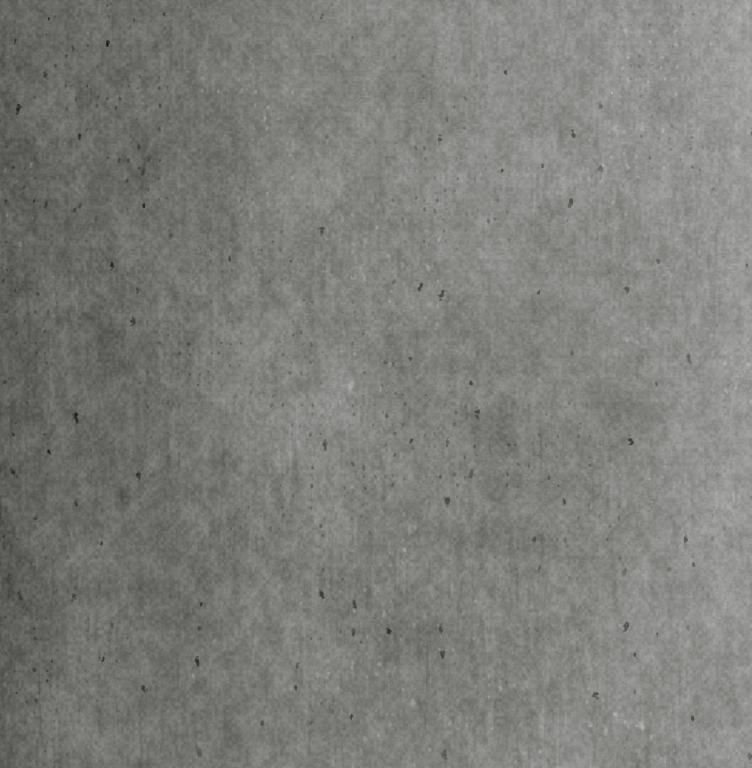
This texture is drawn by a Shadertoy shader. Its source:

```glsl
float hash(vec2 p) {
    return fract(sin(dot(p, vec2(127.1, 311.7))) * 43758.5453);
}

vec2 hash2(vec2 p) {
    return vec2(hash(p), hash(p + 37.3));
}

float valueNoise(vec2 p) {
    vec2 cell = floor(p), f = fract(p);
    f = f * f * (3.0 - 2.0 * f);
    float low = mix(hash(cell), hash(cell + vec2(1, 0)), f.x);
    float high = mix(hash(cell + vec2(0, 1)), hash(cell + vec2(1, 1)), f.x);
    return mix(low, high, f.y);
}

// Layered noise, centred on zero
float fbm(vec2 p, int octaves) {
    float sum = 0.0, gain = 0.5;
    for (int i = 0; i < octaves; i++) {
        sum += gain * (valueNoise(p) - 0.5);
        p = mat2(0.96, 0.28, -0.28, 0.96) * p * 2.03 + 17.7;
        gain *= 0.55;
    }
    return sum;
}

// Scattered ragged specks, one possible per cell, longer than wide
float specks(vec2 p, float cells, float chance, float radius, float stretch, float seed) {
    vec2 q = p * cells + seed;
    vec2 cell = floor(q);
    vec2 d = fract(q) - mix(vec2(0.3), vec2(0.7), hash2(cell));
    float angle = 0.9 * (hash(cell + 5.1) - 0.5);
    d = mat2(cos(angle), sin(angle), -sin(angle), cos(angle)) * d / cells;
    float size = radius * mix(0.45, 1.0, hash(cell + 9.7));
    float edge = length(d * vec2(1.0, 1.0 / stretch)) / size;
    edge += 1.1 * (valueNoise(p * 330.0 + seed) - 0.5);
    float present = step(hash(cell + 2.9), chance);
    return present * (1.0 - smoothstep(0.35, 1.25, edge)) * mix(0.4, 1.0, hash(cell + 13.3));
}

// Thin, broken vertical marks
float streaks(vec2 p, float seed) {
    float wander = 0.008 * valueNoise(vec2(p.y * 9.0, seed));
    float line = valueNoise(vec2((p.x + wander) * 210.0, p.y * 17.0) + seed);
    return smoothstep(0.72, 0.97, line);
}

void mainImage(out vec4 fragColor, in vec2 fragCoord) {
    vec2 p = fragCoord / iResolution.y;
    float across = fragCoord.x / iResolution.x;

    // Side light: dim at the left, brighter towards the right
    float tone = mix(0.455, 0.575, across);
    tone -= 0.045 * (1.0 - smoothstep(0.0, 0.09, across));
    tone += 0.025 * smoothstep(0.88, 1.0, across);
    tone -= 0.022 * p.y * (1.0 - across);

    // Broad clouds and smaller stains
    float cloud = fbm(p * vec2(4.0, 3.2) + 3.4, 4);
    float stain = fbm(p * vec2(17.0, 13.0) + 41.0, 4);
    tone += 0.13 * cloud + 0.085 * stain;
    tone -= 0.05 * smoothstep(0.13, 0.34, stain - 0.4 * cloud);

    // Mottled cement, drawn slightly upright, with fine grain
    tone += 0.11 * fbm(p * vec2(75.0, 48.0) + 8.0, 3);
    tone += 0.075 * (valueNoise(p * vec2(270.0, 215.0)) - 0.5);
    tone += 0.045 * (valueNoise(p * 430.0 + 60.0) - 0.5);

    // Trowel streaks, stronger towards the bottom
    float streakZone = smoothstep(-0.05, 0.2, fbm(p * 5.0 + 70.0, 3));
    float low = mix(1.0, 0.45, p.y);
    tone += 0.04 * low * streakZone * streaks(p, 11.0);
    tone -= 0.035 * low * streaks(p, 83.0);

    // Pale flecks and dark pits gather in patches
    float paleZone = smoothstep(-0.12, 0.2, fbm(p * 6.0 + 23.0, 3));
    float pitZone = smoothstep(-0.1, 0.2, fbm(p * 7.0 + 52.0, 3));
    float pale = specks(p, 62.0, 0.35, 0.0030, 1.4, 7.0);
    pale += specks(p, 27.0, 0.20, 0.0052, 1.5, 31.0);
    tone += 0.10 * pale * paleZone;
    float pits = specks(p, 75.0, 0.30, 0.0025, 1.4, 19.0);
    tone -= 0.14 * pits * pitZone;
    tone -= 0.26 * specks(p, 25.0, 0.13, 0.0036, 1.9, 43.0);

    // Warm grey tint, a little stronger in the shadows
    float warmth = mix(0.018, 0.008, smoothstep(0.4, 0.62, tone));
    fragColor = vec4(clamp(vec3(tone, tone - 0.001, tone - warmth), 0.0, 1.0), 1.0);
}
```
